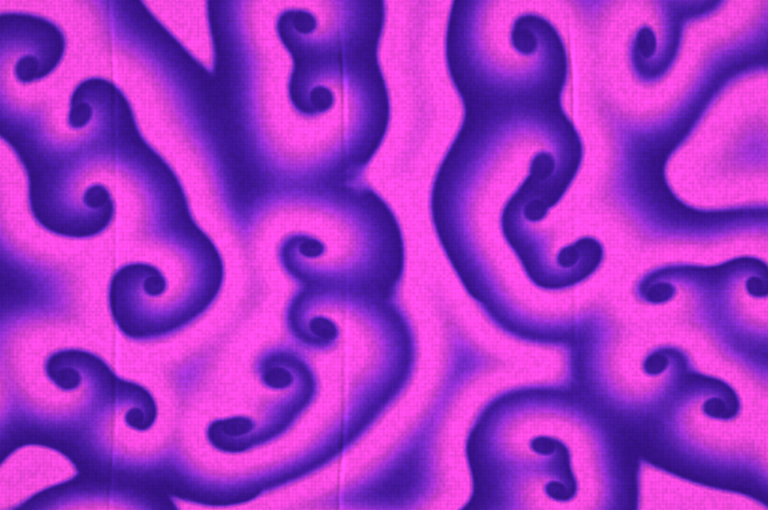
Give the GLSL for this pattern, as a WebGL 2 fragment shader.

```glsl
#version 300 es
precision highp float;
// Draws curling spiral waves in violet on pink cloth: crisp dark fronts, fading tails.

#define CELL 0.37        // spacing of the spiral pairs
#define PAIR 0.078       // mean half distance between the two cores of a pair
#define HEADSTART 0.08   // largest delay of a pair against its neighbours
#define WAVELENGTH 0.130 // distance between fronts
#define EDGE 0.017       // softness of a front
#define TIP 0.024        // radius of the round tip at a core
#define WARP 0.026       // bending of the waves
#define THREADS 135.0    // cloth threads per canvas height
#define WEAVE 0.035      // contrast of the threads
#define FOLD 0.20        // contrast of the folds
#define SEED 29u

const float TAU = 6.2831853;
uniform vec2 u_resolution;
out vec4 fragColor;

// Integer hash: four values in 0..1 per lattice point
vec4 hash(ivec2 cell) {
    uvec4 v = uvec4(uvec2(cell), SEED, 7u) * 1664525u + 1013904223u;
    v += v.yzxy * v.wxyz;
    v ^= v >> 16u;
    v += v.yzxy * v.wxyz;
    v ^= v >> 16u;
    return vec4(v >> 8u) / 16777216.0;
}

// Smooth value noise, two independent channels
vec2 noise(vec2 p) {
    ivec2 c = ivec2(floor(p));
    vec2 f = fract(p);
    f = f * f * (3.0 - 2.0 * f);
    vec2 low = mix(hash(c).xy, hash(c + ivec2(1, 0)).xy, f.x);
    vec2 high = mix(hash(c + ivec2(0, 1)).xy, hash(c + ivec2(1, 1)).xy, f.x);
    return mix(low, high, f.y);
}

// Wave space: flatter, tighter waves at the bottom, wider ones at the top
vec2 waveSpace(vec2 p) {
    return vec2(0.94 * p.x, p.y * (1.25 - 0.22 * p.y));
}

// Darkness of the waves: phase is the winding around all cores plus the earliest arrival
float waves(vec2 p, float blur) {
    const float sharpness = 55.0;
    const float k = TAU / WAVELENGTH;
    float winding = 0.0, weightSum = 1e-30, nearest = 9.0;
    vec2 windingSlope = vec2(0.0), radialSlope = vec2(0.0);
    ivec2 last = ivec2(ceil(waveSpace(vec2(u_resolution.x / u_resolution.y, 1.0)) / CELL));
    for (int j = -1; j <= last.y; j++) {
        for (int i = -1; i <= last.x; i++) {
            // Each cell holds two cores that turn in opposite directions
            ivec2 cell = ivec2(i, j);
            vec4 h = hash(cell + 40);
            vec2 center = (vec2(cell) + 0.25 + 0.5 * h.xy) * CELL;
            float angle = TAU * h.z;
            vec2 arm = PAIR * mix(0.7, 1.3, h.w) * vec2(cos(angle), sin(angle));
            float delay = HEADSTART * hash(cell + 90).x;
            for (float spin = -1.0; spin < 2.0; spin += 2.0) {
                vec2 d = p - center - spin * arm;
                float r = max(length(d), 0.0005);
                float weight = exp(-sharpness * (r + delay));
                winding += spin * atan(d.y, d.x + 0.00001);
                windingSlope += spin * vec2(-d.y, d.x) / (r * r);
                radialSlope += weight * d / r;
                weightSum += weight;
                nearest = min(nearest, r);
            }
        }
    }
    float arrival = -log(weightSum) / sharpness;
    vec2 slope = windingSlope + k * radialSlope / weightSum;

    // Steep rise at the front, dark shoulder, then a fade to bare cloth
    float turn = fract(-(winding + k * arrival) / TAU);
    float period = TAU / max(length(slope), 0.6 * k);
    float front = smoothstep(0.0, min((EDGE + blur) / period, 0.28), turn);
    float shoulder = 0.97 - 0.18 * smoothstep(0.10, 0.40, turn);
    float body = front * shoulder * (1.0 - smoothstep(0.28, 0.86, turn));
    float tip = 0.9 * (1.0 - smoothstep(TIP - 0.5 * EDGE, TIP + 0.5 * EDGE, nearest));
    return max(body, 1.0 - (1.0 - 0.7 * body) * (1.0 - tip));
}

// Pink to indigo ramp
vec3 dye(float darkness) {
    const vec3 ramp[6] = vec3[6](
        vec3(0.98, 0.295, 0.90), vec3(0.79, 0.24, 0.81), vec3(0.66, 0.20, 0.85),
        vec3(0.47, 0.16, 0.78), vec3(0.30, 0.105, 0.65), vec3(0.20, 0.06, 0.51));
    float t = clamp(darkness, 0.0, 1.0) * 5.0;
    int i = min(int(t), 4);
    return mix(ramp[i], ramp[i + 1], t - float(i));
}

// Brightness of the cloth: woven threads, grain and soft vertical folds
float cloth(vec2 p) {
    vec2 thread = cos(p * THREADS * TAU);
    float weave = WEAVE * 0.5 * (thread.x + thread.y);
    float grain = 0.12 * (noise(p * 170.0).x - 0.5);
    float wobble = 0.03 * noise(vec2(3.0, p.y * 5.0)).x;
    float x = (fract((p.x + wobble) / 0.45) - 0.5) * 0.45;
    float strength = FOLD * noise(p * vec2(2.0, 6.0)).y;
    float crease = exp(-pow((x - 0.007) / 0.005, 2.0)) - exp(-pow(x / 0.004, 2.0));
    return 1.0 + weave + grain + strength * crease;
}

void main() {
    vec2 p = gl_FragCoord.xy / u_resolution.y;
    vec2 bend = noise(p * 5.0 + 11.0) - 0.5;
    float blur = 0.04 * smoothstep(0.68, 0.9, noise(p * 3.2 + 31.0).x);
    vec3 color = dye(waves(waveSpace(p) + 2.0 * WARP * bend, blur));
    vec2 fromCenter = gl_FragCoord.xy / u_resolution - 0.5;
    color *= cloth(p) * (1.02 - 0.12 * dot(fromCenter, fromCenter));
    fragColor = vec4(clamp(color, 0.0, 1.0), 1.0);
}
```
